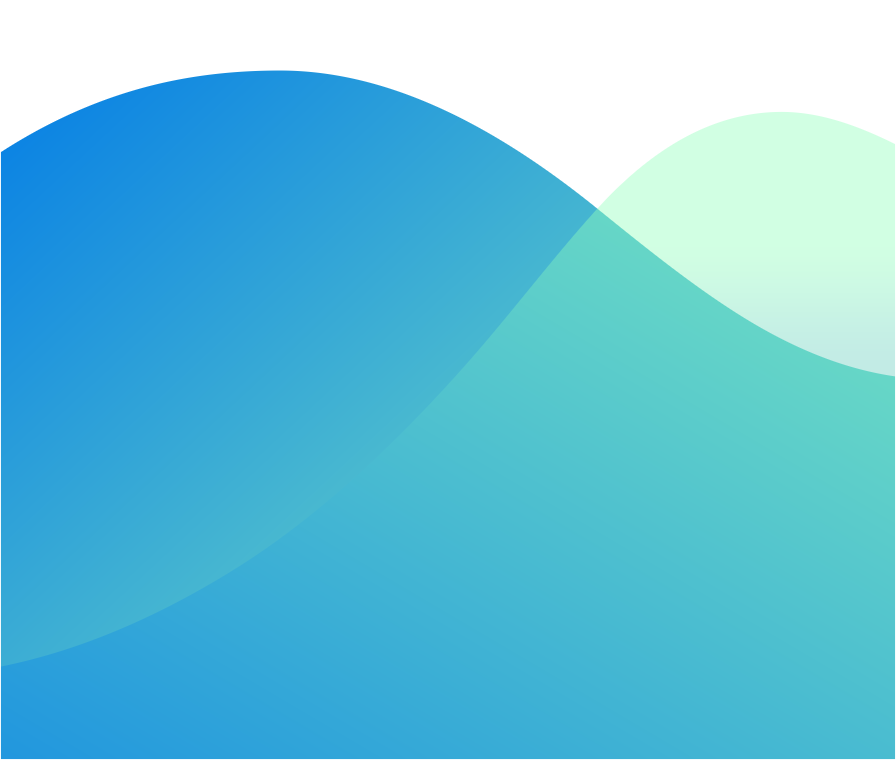
Write a Shadertoy shader that draws this background.

```glsl
// Two overlapping translucent waves, blue and mint, on a white backdrop.

// Layout space: x runs right, y runs down; it is stretched over the canvas.
const vec2 LAYOUT = vec2(768.0, 652.0);
const float MARGIN = 0.8;

const vec3 WHITE = vec3(1.0);
const vec3 BLUE_DEEP = vec3(0.05, 0.52, 0.89);
const vec3 BLUE_SOFT = vec3(0.27, 0.71, 0.82);
const vec3 OVERLAP_BLUE = vec3(0.13, 0.59, 0.87);
const vec3 OVERLAP_MINT = vec3(0.40, 0.84, 0.78);
const vec3 MINT_PALE = vec3(0.82, 1.00, 0.89);
const vec3 MINT_GREY = vec3(0.76, 0.92, 0.90);

// Gradient directions and ranges
const vec2 BLUE_AXIS = vec2(0.68, 0.73);
const vec2 BLUE_RANGE = vec2(100.0, 480.0);
const vec2 OVERLAP_AXIS = vec2(0.41, 0.59);
const float OVERLAP_SPAN = 0.7;
const vec2 MINT_RANGE = vec2(200.0, 325.0);

// Wave crests as smooth knots: x, y, slope
const int KNOTS = 6;
const vec3 BLUE_CREST[KNOTS] = vec3[KNOTS](
    vec3(0.0, 131.0, -0.65), vec3(120.0, 76.0, -0.28),
    vec3(240.0, 60.5, 0.0), vec3(512.0, 179.0, 0.81),
    vec3(640.0, 274.0, 0.61), vec3(768.0, 323.0, 0.14));
const vec3 MINT_CREST[KNOTS] = vec3[KNOTS](
    vec3(0.0, 572.0, -0.20), vec3(200.0, 489.0, -0.62),
    vec3(400.0, 312.0, -1.13), vec3(512.0, 179.0, -1.10),
    vec3(670.0, 96.0, 0.0), vec3(768.0, 124.0, 0.50));

// Cubic Hermite curve through two knots
float hermite(vec3 a, vec3 b, float x) {
    float span = b.x - a.x;
    float t = clamp((x - a.x) / span, 0.0, 1.0);
    float s = 1.0 - t;
    float ends = mix(a.y, b.y, t * t * (3.0 - 2.0 * t));
    return ends + span * t * s * (a.z * s - b.z * t);
}

float crestHeight(vec3 knots[KNOTS], float x) {
    float y = knots[0].y;
    for (int i = 0; i < KNOTS - 1; i++) {
        if (x >= knots[i].x) y = hermite(knots[i], knots[i + 1], x);
    }
    return y;
}

// Antialiased fill where the field is positive
float coverage(float field) {
    float pixel = length(vec2(dFdx(field), dFdy(field)));
    return clamp(0.5 + field / max(pixel, 1e-4), 0.0, 1.0);
}

float ramp(vec2 range, float v) {
    return (v - range.x) / (range.y - range.x);
}

void mainImage(out vec4 fragColor, in vec2 fragCoord) {
    vec2 uv = fragCoord / iResolution.xy;
    vec2 p = vec2(uv.x, 1.0 - uv.y) * LAYOUT;

    // Wave masks
    float blueMask = coverage(p.y - crestHeight(BLUE_CREST, p.x));
    float mintMask = coverage(p.y - crestHeight(MINT_CREST, p.x));

    // Gradients of the three visible regions
    float blueMix = clamp(ramp(BLUE_RANGE, dot(p, BLUE_AXIS)), -0.1, 1.1);
    vec3 blue = mix(BLUE_DEEP, BLUE_SOFT, blueMix);
    vec3 overlap = mix(OVERLAP_BLUE, OVERLAP_MINT, dot(uv, OVERLAP_AXIS) / OVERLAP_SPAN);
    vec3 mint = mix(MINT_PALE, MINT_GREY, smoothstep(MINT_RANGE.x, MINT_RANGE.y, p.y));

    // Layers, with a hairline white margin
    vec3 color = mix(WHITE, mint, mintMask);
    color = mix(color, mix(blue, overlap, mintMask), blueMask);
    float inside = coverage(p.x - MARGIN) * coverage(LAYOUT.x - MARGIN - p.x)
                 * coverage(LAYOUT.y - MARGIN - p.y);
    fragColor = vec4(mix(WHITE, color, inside), 1.0);
}
```
